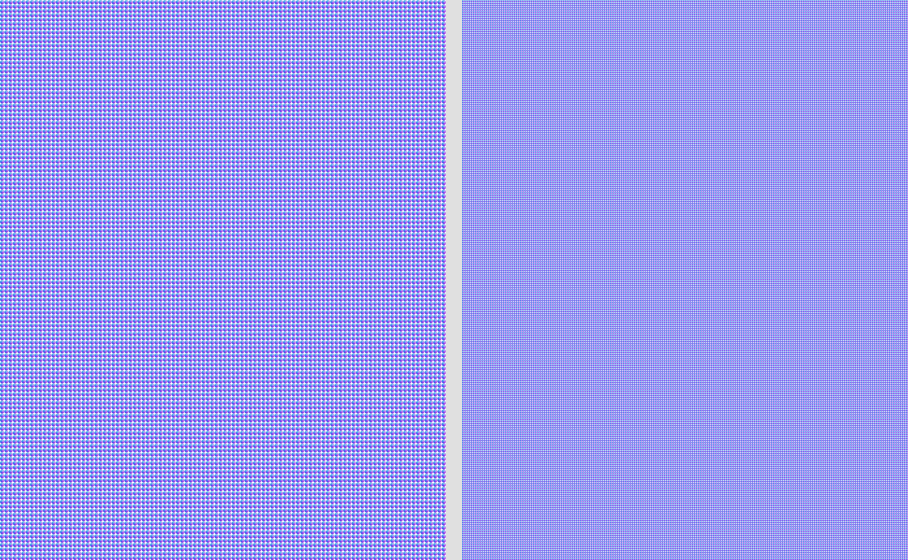
Left, the tile; right, the same tile 2 across and 2 down.
Give the GLSL for this texture map, as a Shadertoy shader.

```glsl
// Tiling normal map: a fine square grid of touching round studs on white.
#define REPEATS vec2(104.0, 130.0)  // studs across and down
#define RADIUS 0.5                  // stud radius, in cells
#define TILT 0.53                   // sideways part of the flank normal
#define TIP 0.4                     // rounded tip, as a share of the radius
#define GAP_COLOR vec3(1.0)
#define FOOTPRINT 1.0               // averaged width, as a share of a pixel
#define SAMPLES 5                   // samples per pixel side

// Unit normal of a cone with a rounded tip; p is measured in stud radii.
vec3 studNormal(vec2 p) {
    float r = length(p);
    float slope = TILT * smoothstep(0.0, TIP, r);
    return vec3(p / max(r, 1e-4) * slope, sqrt(1.0 - slope * slope));
}

// Colour at a grid position; edgeWidth is the sample size in cells.
vec3 studGrid(vec2 grid, float edgeWidth) {
    vec2 local = fract(grid) - 0.5;
    float edge = length(local) - RADIUS;
    float cover = 1.0 - smoothstep(-0.5 * edgeWidth, 0.5 * edgeWidth, edge);
    vec3 normalColor = 0.5 + 0.5 * studNormal(local / RADIUS);
    return mix(GAP_COLOR, normalColor, cover);
}

void mainImage(out vec4 fragColor, in vec2 fragCoord) {
    vec2 cellsPerPixel = REPEATS / iResolution.xy;
    float edgeWidth = max(cellsPerPixel.x, cellsPerPixel.y) / float(SAMPLES);

    // Average over the pixel area, since each stud is only a few pixels wide.
    vec3 sum = vec3(0.0);
    for (int y = 0; y < SAMPLES; y++) {
        for (int x = 0; x < SAMPLES; x++) {
            vec2 offset = ((vec2(x, y) + 0.5) / float(SAMPLES) - 0.5) * FOOTPRINT;
            sum += studGrid((fragCoord + offset) * cellsPerPixel, edgeWidth);
        }
    }
    fragColor = vec4(sum / float(SAMPLES * SAMPLES), 1.0);
}
```
